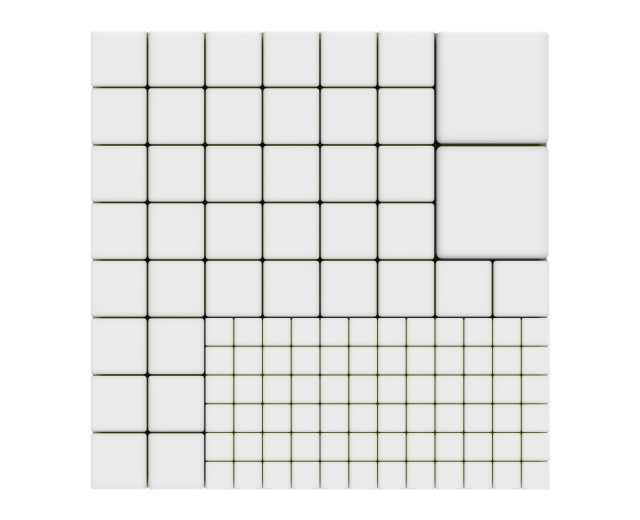
Write a WebGL 2 fragment shader that draws this pattern.

```glsl
#version 300 es
precision highp float;
// A square wall of pale rounded tiles in three sizes on white, with dark olive
// gaps. Each point picks its tile size by region, then a rounded-box distance
// gives the tile, exponential falloffs shade its rim, and corners go black.

uniform vec2 u_resolution;
out vec4 fragColor;

float hash(vec2 p) {
  return fract(sin(dot(p, vec2(127.1, 311.7))) * 43758.5453);
}

float boxDistance(vec2 p, vec2 halfSize) {
  vec2 d = abs(p) - halfSize;
  return length(max(d, 0.0)) + min(max(d.x, d.y), 0.0);
}

void main() {
  // Wall units: the square spans 0 to 8 on both axes
  float unit = 0.1106 * u_resolution.y;
  float pixel = 1.0 / unit;
  vec2 g = (gl_FragCoord.xy - 0.5 * u_resolution) / unit + 4.0;

  // Regions of large and small tiles, and the seams around them
  float largeRegion = boxDistance(g - vec2(7.0, 6.0), vec2(1.0, 2.0));
  float smallRegion = boxDistance(g - vec2(5.0, 1.5), vec2(3.0, 1.5));
  float size = largeRegion < 0.0 ? 2.0 : smallRegion < 0.0 ? 0.5 : 1.0;
  float seam = min(abs(largeRegion), abs(smallRegion));

  // Local tile coordinates and rounded outline
  vec2 cell = floor(g / size);
  vec2 q = g - (cell + 0.5) * size;
  float halfSide = 0.5 * size - (0.004 + 0.0095 * size);
  float radius = 0.05 * size;
  float d = boxDistance(q, vec2(halfSide - radius)) - radius;
  float tileMask = clamp(0.5 - d / pixel, 0.0, 1.0);

  // Rim shading, weaker on the open outer sides of the wall
  float rim = 0.014 + 0.014 * size;
  vec2 low = exp(-max(q + halfSide, 0.0) / rim);
  vec2 high = exp(-max(halfSide - q, 0.0) / rim);
  vec2 lowShade = vec2(0.40, 0.38) * (0.15 + 0.85 * smoothstep(0.0, 0.2, g));
  vec2 highShade = vec2(0.27, 0.12) * (0.2 + 0.8 * smoothstep(0.0, 0.2, 8.0 - g));
  float strength = 0.25 + 0.35 * size;
  float shade = strength * (dot(low, lowShade) + dot(high, highShade));
  float topLight = 0.09 * high.y * smoothstep(0.3, 0.0, 8.0 - g.y);

  // Nearly flat face with a faint tilt per tile
  float tilt = (hash(cell + size) - 0.5) * dot(q, vec2(0.6, 0.8)) / size;
  vec3 face = vec3(0.92 + 0.012 * tilt + topLight);
  face *= 1.0 - min(shade, 0.7);

  // Gaps: olive, grayer at region seams, black where corners meet
  vec3 gap = mix(vec3(0.38, 0.38, 0.09), vec3(0.18, 0.19, 0.03),
                 smoothstep(0.5, 1.0, size));
  gap = mix(gap, vec3(0.15, 0.16, 0.16), smoothstep(0.06, 0.03, seam));
  float corner = length(abs(q) - 0.5 * size);
  float cornerDark = smoothstep(0.11, 0.03, corner / sqrt(size)) * min(size, 1.0);
  gap = mix(gap, vec3(0.05, 0.06, 0.02), cornerDark);

  // Gap ends grow lighter and yellower toward the open border
  float depth = min(min(g.x, g.y), min(8.0 - g.x, 8.0 - g.y));
  gap = mix(vec3(0.62, 0.60, 0.36), gap, smoothstep(0.0, 0.25, depth));

  // White surroundings fill the margin and the outer rounded corners
  float wall = smoothstep(0.02, 0.05, depth - 0.012 * size);
  vec3 color = mix(vec3(1.0), gap, wall);
  color = mix(color, face, tileMask * step(0.0, depth));
  fragColor = vec4(color, 1.0);
}
```
